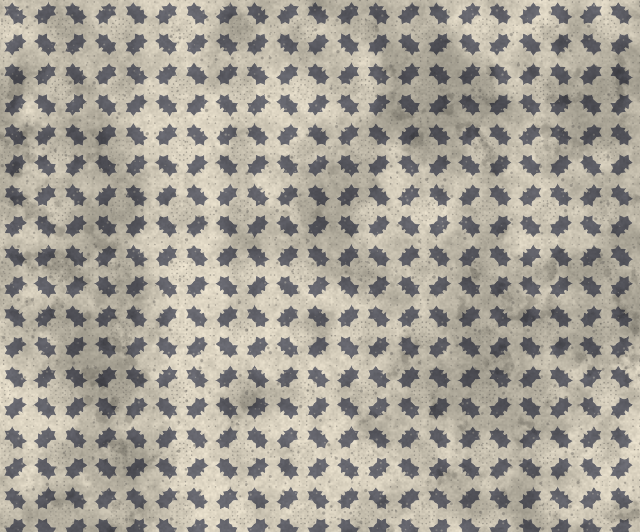
Reproduce this pattern procedurally as a WebGL 2 fragment shader.

```glsl
#version 300 es
precision highp float;
// Aged cement tiles: rings of four dark ornaments, each made of two merged
// six-point stars, on pale ground. Folding builds the motif from one star;
// layered value noise adds stains, streaks, pits and grain.

#define REPEATS 10.56      // motif periods across the canvas width
#define ROW_SHIFT 0.30     // height of the lowest ring centre, in periods
#define STAR_RADIUS 0.140
#define STAR_WAIST 0.64    // notch radius over tip radius
#define STAR_CENTRE vec2(0.297, 0.200)
#define DOT_SIZE 0.012
#define DOT_STRENGTH 0.48
#define STAIN_LOW 0.34
#define STAIN_HIGH 0.70
#define GRAIN 0.085

const float PI = 3.14159;
const vec3 PALE = vec3(0.875, 0.842, 0.768);
const vec3 SOILED = vec3(0.635, 0.615, 0.560);
const vec3 SLATE = vec3(0.395, 0.398, 0.432);
const vec3 DARK_SLATE = vec3(0.275, 0.277, 0.305);
const vec3 SPECK = vec3(0.36, 0.35, 0.34);

out vec4 fragColor;
uniform vec2 u_resolution;

float hash(vec2 p) {
  vec3 q = fract(p.xyx * 0.1031);
  q += dot(q, q.yzx + 33.33);
  return fract((q.x + q.y) * q.z);
}

float noise(vec2 p) {
  vec2 i = floor(p), f = fract(p);
  f = f * f * (3.0 - 2.0 * f);
  float low = mix(hash(i), hash(i + vec2(1, 0)), f.x);
  float high = mix(hash(i + vec2(0, 1)), hash(i + vec2(1, 1)), f.x);
  return mix(low, high, f.y);
}

float fbm(vec2 p) {
  float sum = 0.0, weight = 0.5;
  for (int i = 0; i < 5; i++) {
    sum += weight * noise(p);
    p = mat2(1.6, 1.2, -1.2, 1.6) * p + 17.3;
    weight *= 0.5;
  }
  return sum / 0.97;
}

// Signed distance to a six-point star with one tip along +x
float star(vec2 p, float radius) {
  float sector = PI / 3.0;
  float a = abs(mod(atan(p.y, p.x) + 0.5 * sector, sector) - 0.5 * sector);
  vec2 tip = vec2(radius, 0.0);
  vec2 edge = STAR_WAIST * radius * vec2(cos(PI / 6.0), 0.5) - tip;
  return dot(length(p) * vec2(cos(a), sin(a)) - tip, normalize(vec2(edge.y, -edge.x)));
}

// Four ornaments around the origin, mirrored on both axes and the diagonal
float ornament(vec2 p) {
  vec2 q = abs(p);
  q = vec2(max(q.x, q.y), min(q.x, q.y));
  float body = length(q - vec2(0.252)) - 0.085;
  return min(star(q - STAR_CENTRE, STAR_RADIUS), body);
}

// Distance to the centre of the nearest dot on a circle
float dotRing(vec2 p, float radius, float count) {
  float step = 2.0 * PI / count;
  float a = mod(atan(p.y, p.x), step) - 0.5 * step;
  return length(length(p) * vec2(cos(a), sin(a)) - vec2(radius, 0.0));
}

// One randomly placed round pit in some of the unit cells
float pits(vec2 p, float density, float soft) {
  vec2 cell = floor(p);
  vec2 spot = 0.25 + 0.5 * vec2(hash(cell + 3.7), hash(cell + 9.1));
  float size = 0.08 + 0.14 * hash(cell + 5.3);
  float present = step(hash(cell), density);
  return present * (1.0 - smoothstep(size - soft, size + soft, length(fract(p) - spot)));
}

void main() {
  vec2 p = gl_FragCoord.xy / u_resolution.x * REPEATS;
  float pixel = REPEATS / u_resolution.x;
  float rise = gl_FragCoord.y / u_resolution.y;
  vec2 tile = fract(p - vec2(0.0, ROW_SHIFT) + 0.5) - 0.5;

  // Broad stains, vertical streaks and finer blotches
  float broad = fbm(p * 0.55 + 4.0);
  float blotch = fbm(p * 2.3 + 31.0);
  float streak = noise(vec2(p.x * 1.5, p.y * 0.16) + 8.0);
  float soil = 0.55 * broad + 0.30 * blotch + 0.15 * streak + 0.07 * (rise - 0.5);
  float stain = smoothstep(STAIN_LOW, STAIN_HIGH, soil);
  float patches = smoothstep(0.58, 0.74, fbm(p * 4.2 + 57.0)) * smoothstep(0.42, 0.65, broad);

  // Pale ground with small printed dots and scattered pits
  vec3 ground = mix(PALE, SOILED, stain);
  vec2 corner = 0.5 - abs(tile);
  float dots = min(dotRing(tile, 0.165, 16.0), dotRing(tile, 0.085, 8.0));
  dots = min(dots, min(length(corner - 0.055), length(corner - vec2(0.03, 0.44))));
  dots = min(dots, length(corner - vec2(0.44, 0.03)));
  float dotMask = 1.0 - smoothstep(DOT_SIZE - pixel * 0.6, DOT_SIZE + pixel * 0.6, dots);
  float fade = 0.35 + 0.65 * noise(p * 5.0 + 12.0);
  ground = mix(ground, SPECK, dotMask * fade * DOT_STRENGTH);
  ground = mix(ground, SPECK, 0.4 * pits(p * 8.0, 0.14, pixel * 6.0));

  // Slate ornaments with slightly frayed edges and pale flecks
  vec3 ink = mix(SLATE, DARK_SLATE, stain);
  ink = mix(ink, ground, 0.4 * pits(p * 12.0 + 40.0, 0.16, pixel * 9.0));
  float frayed = ornament(tile) + 0.012 * (noise(p * 24.0) - 0.5);
  float inkMask = 1.0 - smoothstep(-0.6 * pixel, 0.6 * pixel, frayed);
  vec3 color = mix(ground, ink, inkMask * 0.97);

  // Dark patches and fine grain over everything
  color *= 1.0 - 0.16 * patches;
  color *= 1.0 + GRAIN * (noise(p * 34.0) + noise(p * 15.0 + 70.0) - 1.0);
  fragColor = vec4(color, 1.0);
}
```
